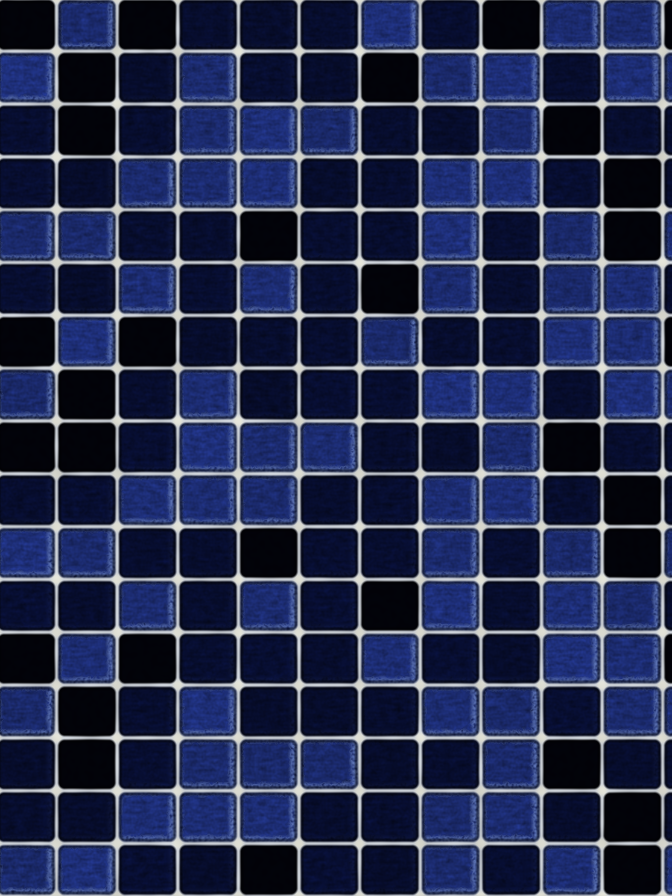
A WebGL 2 fragment shader for this texture:

```glsl
#version 300 es
precision highp float;
// Glass mosaic wall: light blue, navy and black tiles in a pale soft-edged grout.
// A cubic permutation modulo 11 deals the three glazes along each row, with a
// six-row cycle; gradient noise frosts the glass and wears the grout.

uniform vec2 u_resolution;
out vec4 fragColor;

// Lengths are fractions of the canvas width.
const vec2 PITCH = vec2(0.0902, 0.0786);
const vec2 ORIGIN = vec2(-0.0060, -0.0005);   // lower left grout crossing
const float GROUT_HALF = 0.0047;
const float GROUT_SOFT = 0.0045;
const float CORNER = 0.0075;
const float RIM_RIGHT = 0.0130;
const float RIM_BOTTOM = 0.0095;
const float RIM_THIN = 0.0050;
const int COLUMN_CYCLE = 11;
const int ROW_CYCLE = 6;
const float STRAY_BLACK = 0.04;

const vec3 LIGHT = vec3(0.108, 0.170, 0.440);
const vec3 FROST = vec3(0.360, 0.450, 0.700);
const vec3 NAVY = vec3(0.026, 0.050, 0.178);
const vec3 BLACK = vec3(0.008, 0.010, 0.035);
const vec3 GROUT = vec3(0.790, 0.810, 0.835);
const vec3 GROUT_WARM = vec3(0.860, 0.860, 0.820);

vec2 hash2(vec2 p) {
    vec3 q = fract(p.xyx * vec3(0.1031, 0.1030, 0.0973));
    q += dot(q, q.yzx + 33.33);
    return fract((q.xx + q.yz) * q.zy);
}

float corner(vec2 cell, vec2 f, vec2 o) {
    return dot(hash2(cell + o) * 2.0 - 1.0, f - o);
}

float gradientNoise(vec2 p) {
    vec2 c = floor(p), f = p - c;
    vec2 w = f * f * f * (f * (f * 6.0 - 15.0) + 10.0);
    return mix(mix(corner(c, f, vec2(0, 0)), corner(c, f, vec2(1, 0)), w.x),
               mix(corner(c, f, vec2(0, 1)), corner(c, f, vec2(1, 1)), w.x), w.y);
}

float roundedBox(vec2 p, vec2 halfSize, float r) {
    vec2 d = abs(p) - halfSize + r;
    return length(max(d, 0.0)) + min(max(d.x, d.y), 0.0) - r;
}

// 0 = black, 1 = navy, 2 = light
int glazeOf(vec2 cell) {
    int k = int(cell.y) % ROW_CYCLE;
    int x = (int(cell.x) + 4 * k) % COLUMN_CYCLE;
    int rank = (x * x * x * (k + 1)) % COLUMN_CYCLE;
    int odd = k % 2;
    if (rank < 4 + odd) return 2;
    bool stray = hash2(cell + 71.0).x < STRAY_BLACK;
    return rank > 8 + odd || stray ? 0 : 1;
}

// Falls from 1 at a tile side to 0 at the given depth.
float band(float depth, float width) {
    return 1.0 - smoothstep(0.45 * width, width, depth);
}

vec3 glass(vec2 p, vec2 q, vec2 halfSize, vec2 cell) {
    float grain = gradientNoise(p * 230.0);
    float cloud = gradientNoise(p * 85.0 + 9.0);
    float streak = gradientNoise(p * vec2(50.0, 190.0) + 31.0);
    float tone = 0.92 + 0.16 * hash2(cell + 13.0).y;

    // Frosted rims: wide and ragged at right and bottom, thin elsewhere
    float ragged = 0.006 * grain + 0.004 * cloud;
    float rim = max(band(halfSize.x - q.x + ragged, RIM_RIGHT),
                    0.85 * band(halfSize.y + q.y + ragged, RIM_BOTTOM));
    float thin = max(band(halfSize.x + q.x + ragged, RIM_THIN),
                     band(halfSize.y - q.y + ragged, RIM_THIN));
    float frost = max(rim, 0.45 * thin) * clamp(0.66 + 1.1 * grain, 0.0, 1.0);

    int glaze = glazeOf(cell);
    if (glaze == 0) return BLACK * (1.0 + 0.3 * cloud);
    if (glaze == 1) {
        float sheen = 1.0 + 0.35 * streak + 0.3 * cloud + 0.25 * grain;
        return NAVY * tone * sheen + 0.07 * FROST * frost;
    }
    float sheen = 1.0 + 0.3 * streak + 0.22 * cloud + 0.22 * grain;
    return mix(LIGHT * tone * sheen, FROST, frost);
}

void main() {
    vec2 p = gl_FragCoord.xy / u_resolution.x;
    float pixel = 1.0 / u_resolution.x;
    vec2 grid = (p - ORIGIN) / PITCH;
    vec2 cell = floor(grid);
    vec2 q = (grid - cell - 0.5) * PITCH;

    // Tile outline, slightly uneven
    float wear = gradientNoise(p * 26.0 + 5.0);
    vec2 halfSize = 0.5 * PITCH - GROUT_HALF;
    float d = roundedBox(q, halfSize, CORNER) + 0.0007 * wear;

    // Glass darkens where it curves into the joint
    vec3 color = glass(p, q, halfSize, cell);
    color *= mix(0.50, 1.0, smoothstep(0.0, 0.0045, -d));

    // Grout, brighter and warmer at the crossings
    float crossing = 1.0 - smoothstep(0.003, 0.011, length(0.5 * PITCH - abs(q)));
    vec3 joint = mix(GROUT, GROUT_WARM, crossing) * (1.0 + 0.12 * wear);
    color = mix(color, joint, smoothstep(0.0, max(GROUT_SOFT, pixel), d));

    fragColor = vec4(clamp(color, 0.0, 1.0), 1.0);
}
```
